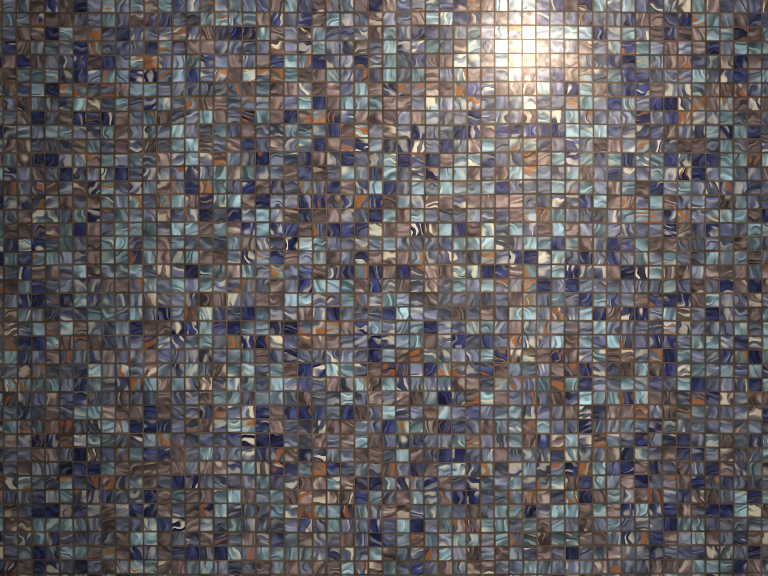
Write a Shadertoy shader that draws this texture.

```glsl
// Wall of small square glass mosaic tiles with swirled streaks and brown grout,
// lit by a warm lamp. Each grid cell hashes its own glass colour, streak direction
// and veins; a rounded box cuts the tile, then falloff and glare light the wall.

const float ROWS = 41.0;                     // tiles down the canvas height
const vec2  GRID_SHIFT = vec2(0.20, 0.14);   // phase of the grid, in tiles
const float GRID_WARP = 0.16;                // hand-laid waviness, in tiles
const float TILE_HALF = 0.452;               // half tile width, in cells
const float SIZE_JITTER = 0.025;
const float CORNER = 0.07;
const float STREAKS = 5.5;                   // streaks across one tile
const vec2  LAMP = vec2(0.911, 0.915);       // glare centre, in canvas heights

const vec3 DEEP  = vec3(0.17, 0.19, 0.33);
const vec3 SLATE = vec3(0.36, 0.38, 0.45);
const vec3 AQUA  = vec3(0.44, 0.54, 0.58);
const vec3 MAUVE = vec3(0.40, 0.35, 0.35);
const vec3 CREAM = vec3(0.90, 0.86, 0.76);
const vec3 RUST  = vec3(0.62, 0.37, 0.20);
const vec3 GROUT = vec3(0.36, 0.30, 0.25);
const vec3 GLOW  = vec3(1.00, 0.84, 0.66);

float hash(vec2 p) {
    return fract(sin(dot(p, vec2(127.1, 311.7))) * 43758.55);
}

float noise(vec2 p) {
    vec2 i = floor(p), f = fract(p);
    f = f * f * (3.0 - 2.0 * f);
    return mix(mix(hash(i), hash(i + vec2(1, 0)), f.x),
               mix(hash(i + vec2(0, 1)), hash(i + vec2(1, 1)), f.x), f.y);
}

float roundBox(vec2 p, vec2 halfSize, float radius) {
    vec2 q = abs(p) - halfSize + radius;
    return length(max(q, 0.0)) + min(max(q.x, q.y), 0.0) - radius;
}

// Base glass colour chosen per tile
vec3 glassColor(vec2 id) {
    float pick = hash(id + 3.1);
    vec3 c = mix(DEEP, SLATE, smoothstep(0.02, 0.30, pick));
    c = mix(c, AQUA, smoothstep(0.45, 0.72, pick));
    c = mix(c, MAUVE, step(0.78, pick));
    return c * mix(0.78, 1.22, hash(id + 7.7));
}

// Swirled glass: bent bands of light and dark with cream and rust veins
vec3 glass(vec2 f, vec2 id) {
    float angle = 1.5708 * step(0.5, hash(id + 1.3)) + 0.9 * (hash(id + 5.9) - 0.5);
    float c = cos(angle), s = sin(angle);
    vec2 q = mat2(c, -s, s, c) * f;
    vec2 seed = 50.0 * vec2(hash(id + 11.2), hash(id + 17.4));
    q.y += 0.42 * (noise(q * 2.2 + seed) - 0.5);
    vec2 band = vec2(q.x * 1.3, q.y * STREAKS);
    float tone = noise(band + seed);
    float vein = smoothstep(0.50, 0.88, noise(band * vec2(1.0, 0.8) + seed.yx + 9.0));

    vec3 col = glassColor(id) * mix(0.58, 1.42, tone);
    float creamy = hash(id + 23.5);
    col = mix(col, CREAM, vein * mix(0.12, 0.95, creamy * creamy));
    float rusty = step(0.86, hash(id + 31.8));
    float rustVein = smoothstep(0.55, 0.80, noise(band + seed + 27.0));
    return mix(col, RUST, 0.8 * rusty * rustVein);
}

void mainImage(out vec4 fragColor, in vec2 fragCoord) {
    vec2 pos = fragCoord / iResolution.y;
    float aspect = iResolution.x / iResolution.y;
    float pixel = ROWS / iResolution.y;

    // Slightly wavy grid
    vec2 grid = pos * ROWS - GRID_SHIFT;
    grid += GRID_WARP * (vec2(noise(grid * 0.13), noise(grid * 0.13 + 40.0)) - 0.5);
    vec2 id = floor(grid);
    vec2 f = fract(grid) - 0.5;

    // Tile shape with small errors of size and placement
    vec2 jitter = vec2(hash(id + 41.3), hash(id + 47.9)) - 0.5;
    vec2 halfSize = vec2(TILE_HALF) + SIZE_JITTER * jitter.yx;
    float edge = roundBox(f - SIZE_JITTER * jitter, halfSize, CORNER);
    float tile = clamp(0.5 - edge / pixel, 0.0, 1.0);

    // Glass darkens a little at its rim; grout is mottled
    vec3 tileColor = glass(f, id) * mix(0.82, 1.0, smoothstep(0.0, 0.10, -edge));
    vec3 groutColor = GROUT * mix(0.75, 1.25, noise(grid * 0.7 + 80.0));
    vec3 col = mix(groutColor, tileColor, tile);

    // Wall light falls off toward the left, the right edge and the floor
    float x = pos.x / aspect;
    float light = mix(0.62, 1.0, smoothstep(-0.05, 0.42, x));
    light *= mix(1.0, 0.84, smoothstep(0.78, 1.0, x));
    light *= mix(0.87, 1.0, smoothstep(0.0, 0.45, pos.y));
    col *= light * vec3(1.03, 1.0, 0.96);

    // Lamp glare: a broad warm halo and a hot core broken up by tile tilt
    vec2 d = pos - LAMP;
    float halo = exp(-dot(d * vec2(1.0, 0.62), d * vec2(1.0, 0.62)) / 0.050);
    float core = exp(-dot(d, d) / 0.0055);
    float tilt = mix(0.65, 1.25, hash(id + 61.7));
    float ripple = mix(0.7, 1.3, noise(grid * 4.0 + 15.0));
    float shine = mix(0.55, tilt * ripple, tile);
    col += GLOW * shine * 0.24 * halo;
    col += mix(GLOW, vec3(1.0), 0.5) * shine * 0.62 * core;

    fragColor = vec4(clamp(col, 0.0, 1.0), 1.0);
}
```
